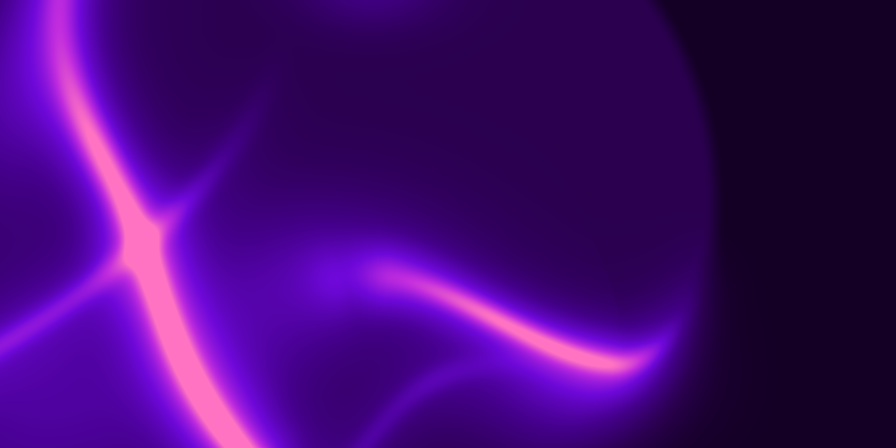
Reproduce this background procedurally as a WebGL 2 fragment shader.

```glsl
#version 300 es
precision highp float;

uniform vec2 u_resolution;
out vec4 fragColor;

vec2 bezier(vec2 a, vec2 b, vec2 c, vec2 d, float t) {
    float s = 1.0 - t;
    return s * s * s * a + 3.0 * s * s * t * b + 3.0 * s * t * t * c + t * t * t * d;
}

// Distance to a cubic curve and the parameter of its nearest point
vec2 curve(vec2 p, vec2 a, vec2 b, vec2 c, vec2 d) {
    const int STEPS = 28;
    vec2 nearest = vec2(1e3, 0.0);
    vec2 start = a;
    for (int i = 1; i <= STEPS; i++) {
        vec2 end = bezier(a, b, c, d, float(i) / float(STEPS));
        vec2 along = end - start;
        float h = clamp(dot(p - start, along) / dot(along, along), 0.0, 1.0);
        float dist = length(p - start - along * h);
        if (dist < nearest.x) nearest = vec2(dist, (float(i - 1) + h) / float(STEPS));
        start = end;
    }
    return nearest;
}

// Two curves end to end, with the parameter running from 0 to 2
vec2 join(vec2 first, vec2 second) {
    return first.x < second.x ? first : second + vec2(0.0, 1.0);
}

float glow(float dist, float width) {
    return exp(-dist * dist / (width * width));
}

float blob(vec2 p, vec2 center, vec2 radius) {
    return glow(length((p - center) / radius), 1.0);
}

// Light level 0 to 5 to colour
vec3 ramp(float level) {
    vec3 color = vec3(0.075, 0.0, 0.14);
    color = mix(color, vec3(0.165, 0.0, 0.31), clamp(level, 0.0, 1.0));
    color = mix(color, vec3(0.27, 0.0, 0.55), clamp(level - 1.0, 0.0, 1.0));
    color = mix(color, vec3(0.43, 0.03, 0.85), clamp(level - 2.0, 0.0, 1.0));
    color = mix(color, vec3(0.75, 0.17, 0.87), clamp(level - 3.0, 0.0, 1.0));
    return mix(color, vec3(1.0, 0.45, 0.76), clamp(level - 4.0, 0.0, 1.0));
}

void main() {
    vec2 p = gl_FragCoord.xy / u_resolution.y;

    // Large dim disc, softer toward its foot
    float softness = mix(0.14, 0.025, smoothstep(0.1, 0.5, p.y));
    float edge = length(p - vec2(0.797, 0.55)) - 0.8;
    float level = 1.0 - smoothstep(-softness, softness, edge);
    level = max(level, 1.0 - smoothstep(0.7, 1.2, p.x));

    // Diffuse violet clouds
    level += 1.2 * blob(p, vec2(0.08, 0.1), vec2(0.38, 0.32));
    level += 1.0 * blob(p, vec2(0.0, 0.76), vec2(0.14, 0.24));
    level += 0.9 * blob(p, vec2(0.68, 0.38), vec2(0.3, 0.2));
    level += 1.1 * blob(p, vec2(1.27, 0.12), vec2(0.24, 0.14));
    level += 0.9 * blob(p, vec2(0.83, 1.03), vec2(0.16, 0.09));
    level += 0.5 * blob(p, vec2(0.55, 0.1), vec2(0.16, 0.25));

    // Tall ribbon on the left
    vec2 tall = join(
        curve(p, vec2(0.14, 1.05), vec2(0.1, 0.8), vec2(0.246, 0.656), vec2(0.3125, 0.466)),
        curve(p, vec2(0.3125, 0.466), vec2(0.3755, 0.286), vec2(0.4, 0.15), vec2(0.56, -0.03)));
    level += 1.7 * glow(tall.x, 0.1) + 0.4 * glow(tall.x, 0.22);
    level += mix(0.7, 2.0, smoothstep(0.15, 0.7, tall.y)) * glow(tall.x, 0.036);

    // Low ribbon that turns up along the disc
    vec2 low = join(
        curve(p, vec2(0.76, 0.38), vec2(0.95, 0.43), vec2(1.17, 0.21), vec2(1.367, 0.1875)),
        curve(p, vec2(1.367, 0.1875), vec2(1.48, 0.175), vec2(1.58, 0.34), vec2(1.6, 0.55)));
    float fade = 1.0 - smoothstep(0.9, 2.0, low.y);
    level += fade * (mix(0.6, 1.5, smoothstep(0.0, 0.2, low.y)) * glow(low.x, 0.075)
        + 0.5 * glow(low.x, 0.16));
    level += 1.7 * smoothstep(0.05, 0.6, low.y) * (1.0 - smoothstep(0.6, 1.9, low.y))
        * glow(low.x, 0.026);

    // Faint strand crossing the tall ribbon
    vec2 strand = curve(p, vec2(-0.05, 0.2), vec2(0.35, 0.42), vec2(0.6, 0.7), vec2(0.64, 0.95));
    level += (1.0 - smoothstep(0.3, 1.0, strand.y))
        * (0.9 * glow(strand.x, 0.03) + 0.5 * glow(strand.x, 0.09));

    // Faint strand rising from the bottom
    vec2 rise = curve(p, vec2(0.79, -0.03), vec2(0.93, 0.16), vec2(1.0, 0.21), vec2(1.3, 0.18));
    level += (1.0 - smoothstep(0.4, 1.0, rise.y))
        * (0.6 * glow(rise.x, 0.03) + 0.5 * glow(rise.x, 0.1));

    fragColor = vec4(ramp(level), 1.0);
}
```
